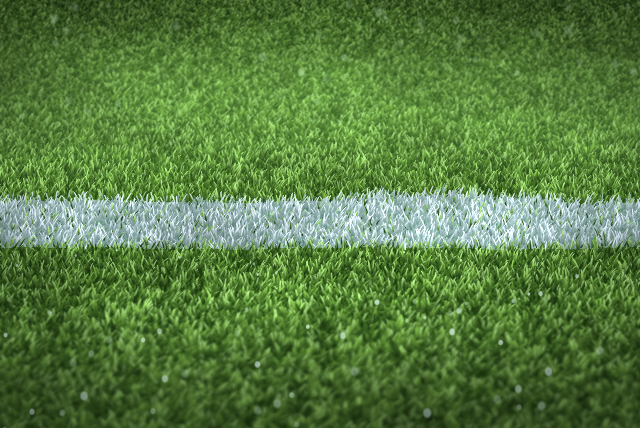
Reproduce this texture procedurally as a Shadertoy shader.

```glsl
// Close view of a lawn with a painted white line, sharp at the line and blurred far and near.

float hash(vec2 p) {
    vec3 q = fract(vec3(p.xyx) * 0.1031);
    q += dot(q, q.yzx + 33.33);
    return fract((q.x + q.y) * q.z);
}

// Uneven tone from layered sines, about -1 to 1
float patches(vec2 p) {
    float sum = 0.0, gain = 0.5;
    for (int i = 0; i < 4; i++) {
        sum += gain * sin(p.x + 1.7 * sin(p.y * 0.8)) * sin(p.y + 1.3 * sin(p.x * 0.7));
        p = mat2(1.5, 1.1, -1.1, 1.5) * p + 2.3;
        gain *= 0.75;
    }
    return sum;
}

// Perspective size of the turf at screen height y
float turfScale(float y) { return 1.45 - 0.9 * y; }

float defocusAt(float y) { return smoothstep(0.05, 0.40, abs(y - 0.48)); }

// 1 where a root stands in the painted strip
float paintAt(vec2 root, float jitter) {
    float wobble = 0.006 * sin(root.x * 9.0) + 0.003 * sin(root.x * 31.0);
    float bulge = 0.016 * exp(-pow((root.x - 1.08) / 0.2, 2.0));
    float top = 0.529 + bulge + 0.5 * wobble - 0.008 * smoothstep(1.2, 1.5, root.x);
    float bottom = 0.420 + 0.4 * wobble;
    float y = root.y + (jitter - 0.5) * 0.018;
    return step(bottom, y) * step(y, top);
}

vec3 bladeColor(vec2 root, float along, vec2 id, float defocus) {
    float tone = hash(id + 7.1);
    float s = turfScale(root.y);
    float clump = patches(vec2(root.x - 0.75, root.y * 1.5) * 62.0 / s);
    float light = mix(0.08, 0.74, along) + (tone - 0.5) * 0.85 + 0.42 * clump;
    light = mix(light, 0.56 + (light - 0.5) * 0.95, defocus);
    vec3 grass = mix(vec3(0.09, 0.18, 0.05), vec3(0.50, 0.70, 0.29), clamp(light, 0.0, 1.2));
    grass = mix(grass, vec3(0.63, 0.76, 0.57), 0.7 * step(0.72, tone) * along);
    vec3 paint = mix(vec3(0.26, 0.40, 0.36), vec3(0.88, 0.95, 1.0), clamp(light + 0.27, 0.0, 1.15));
    float painted = paintAt(root, hash(id + 3.7)) * step(0.11, hash(id + 9.3));
    return mix(grass, paint, painted);
}

// Rows of short blades leaning both ways, painted from back to front
vec3 turf(vec2 p) {
    const float rowStep = 0.0055, colStep = 0.0072;
    float row0 = floor(-log(turfScale(p.y)) / (0.9 * rowStep));
    float defocus = defocusAt(p.y);
    float soft = max(0.0010 + 0.0050 * defocus, 0.6 / (iResolution.y * turfScale(p.y)));
    vec3 color = mix(vec3(0.19, 0.32, 0.10), vec3(0.45, 0.56, 0.53), paintAt(p, 0.5));
    for (int j = 1; j >= -5; j--) {
        float row = row0 + float(j);
        float s = exp(-0.9 * rowStep * row);
        float col0 = floor((p.x - 0.75) / (s * colStep));
        for (int i = -3; i <= 3; i++) {
            vec2 id = vec2(col0 + float(i), row) + 400.0;
            float r1 = hash(id), r2 = hash(id + 17.3), r3 = hash(id + 41.9);
            vec2 root = vec2(0.75 + s * colStep * (id.x - 400.0 + r1), (1.45 - s) / 0.9);
            root.y += s * rowStep * (r2 - 0.5);
            vec2 q = (p - root) / s;
            float tall = mix(0.008, 0.025, r3);
            float t = clamp(q.y / tall, 0.0, 1.0);
            float lean = (hash(id + 63.1) - 0.4) * 0.027;
            float bend = lean * t * mix(0.6, 1.0, t);
            float halfWidth = mix(0.0019, 0.0036, defocus) * (1.0 - 0.6 * t * t);
            float side = (abs(q.x - bend) - halfWidth) / sqrt(1.0 + pow(lean / tall, 2.0) * 0.6);
            float cover = 1.0 - smoothstep(-soft, soft, side);
            cover *= smoothstep(-soft, soft, q.y) * (1.0 - smoothstep(tall - 2.0 * soft, tall, q.y));
            cover *= mix(0.92, 0.78, defocus);
            color = mix(color, bladeColor(root, t, id, defocus), cover);
        }
    }
    return color;
}

// Scattered sun glints that widen into discs away from focus
float glints(vec2 p) {
    float sum = 0.0;
    vec2 cell = floor(p / 0.045);
    for (int j = -1; j <= 1; j++)
    for (int i = -1; i <= 1; i++) {
        vec2 id = cell + vec2(i, j) + 80.0;
        vec2 center = (id - 80.0 + vec2(hash(id), hash(id + 5.7))) * 0.045;
        float radius = mix(0.004, 0.013, defocusAt(center.y)) * mix(0.5, 1.0, hash(id + 8.9));
        float strength = step(0.8, hash(id + 21.3)) * mix(0.2, 0.85, hash(id + 2.9));
        strength *= center.y > 0.5 ? 0.35 : 1.0;
        vec2 d = (p - center) * vec2(1.0, 0.85);
        sum += strength * (1.0 - smoothstep(radius * 0.4, radius + 0.001, length(d)));
    }
    return min(sum, 1.0);
}

void mainImage(out vec4 fragColor, in vec2 fragCoord) {
    vec2 p = fragCoord / iResolution.y;
    vec2 uv = fragCoord / iResolution.xy;
    vec3 color = turf(p);
    color = mix(color, vec3(0.80, 0.90, 0.86), glints(p));

    // Daylight with a pale haze behind the line
    float haze = smoothstep(0.5, 0.72, uv.y) * (1.0 - smoothstep(0.8, 1.0, uv.y));
    color = mix(color, vec3(0.46, 0.65, 0.33), 0.24 * haze);
    float lawn = 1.0 - smoothstep(0.0, 0.2, color.b - 0.75 * color.g);
    color *= mix(1.05, 1.32, lawn);

    // Broad uneven light, shade in the corners and along the far and near edges
    color *= 1.0 + 0.13 * patches(p * vec2(4.0, 9.0));
    color *= 1.0 - 0.08 * exp(-pow((uv.y - 0.37) / 0.05, 2.0));
    vec2 c = (uv - vec2(0.5, 0.53)) * vec2(1.3, 1.8);
    color *= 1.0 - 0.48 * smoothstep(0.4, 1.12, length(c));
    fragColor = vec4(clamp(color, 0.0, 1.0), 1.0);
}
```
